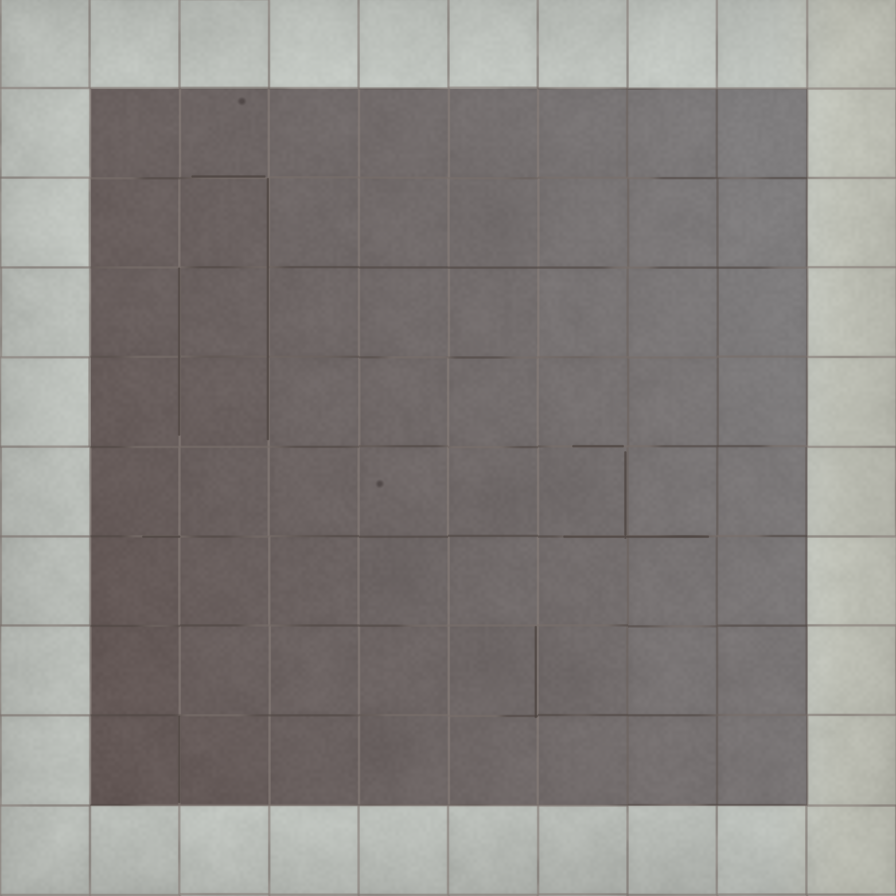
Write a Shadertoy shader that draws this texture.

```glsl
#define TILES 10.0
#define JOINT 0.0013
#define WOBBLE 0.0012
#define GRAIN 0.022
#define MOTTLE 0.035
#define FIELD_WARM vec3(0.390, 0.343, 0.335)
#define FIELD_COOL vec3(0.500, 0.492, 0.496)
#define BORDER_PALE vec3(0.770, 0.790, 0.768)
#define BORDER_DIM vec3(0.655, 0.668, 0.648)
#define GROUT_DARK vec3(0.290, 0.255, 0.240)
#define GROUT_LIGHT vec3(0.535, 0.495, 0.475)

float hash(vec2 p) {
    return fract(sin(dot(p, vec2(127.1, 311.7))) * 43758.5453);
}

float noise(vec2 p) {
    vec2 i = floor(p), f = fract(p);
    f = f * f * (3.0 - 2.0 * f);
    return mix(mix(hash(i), hash(i + vec2(1, 0)), f.x),
               mix(hash(i + vec2(0, 1)), hash(i + vec2(1, 1)), f.x), f.y);
}

float fbm(vec2 p) {
    float sum = 0.0, amp = 0.5;
    for (int i = 0; i < 4; i++) {
        sum += amp * noise(p);
        p = p * 2.03 + 17.3;
        amp *= 0.5;
    }
    return sum / 0.9375;
}

float segmentDist(vec2 p, vec2 a, vec2 b) {
    vec2 d = b - a;
    return length(p - a - d * clamp(dot(p - a, d) / dot(d, d), 0.0, 1.0));
}

// Distance to the nearest joint across one axis, slightly shifted per tile
float jointDist(float across, float along, float seed) {
    float line = round(across * TILES);
    float shift = hash(vec2(line + seed, floor(along * TILES))) - 0.5;
    return abs(across - line / TILES - shift * WOBBLE);
}

float coverage(float dist, float halfWidth, float aa) {
    return 1.0 - smoothstep(halfWidth - aa, halfWidth + aa, dist);
}

// Soft worn patches (centre, radius) on the dark tiles
float stains(vec2 p) {
    const vec3 patches[7] = vec3[7](
        vec3(0.445, 0.360, 0.045), vec3(0.555, 0.755, 0.040),
        vec3(0.640, 0.455, 0.040), vec3(0.550, 0.265, 0.040),
        vec3(0.560, 0.440, 0.040), vec3(0.640, 0.245, 0.035),
        vec3(0.430, 0.165, 0.040));
    float sum = 0.0;
    for (int i = 0; i < 7; i++) {
        vec2 d = (p - patches[i].xy) / patches[i].z;
        sum += exp(-dot(d, d));
    }
    return sum;
}

// Open, shadowed stretches of joint
float openJoints(vec2 p, float aa) {
    const vec4 cracks[9] = vec4[9](
        vec4(0.299, 0.510, 0.299, 0.800), vec4(0.200, 0.515, 0.200, 0.700),
        vec4(0.215, 0.803, 0.295, 0.803), vec4(0.640, 0.502, 0.695, 0.502),
        vec4(0.598, 0.200, 0.598, 0.300), vec4(0.698, 0.400, 0.698, 0.495),
        vec4(0.160, 0.401, 0.200, 0.401), vec4(0.200, 0.105, 0.200, 0.200),
        vec4(0.630, 0.401, 0.790, 0.401));
    float dist = 1.0;
    for (int i = 0; i < 9; i++)
        dist = min(dist, segmentDist(p, cracks[i].xy, cracks[i].zw));
    return coverage(dist, JOINT, aa);
}

void mainImage(out vec4 fragColor, in vec2 fragCoord) {
    vec2 uv = fragCoord / iResolution.xy;
    float aa = 0.9 / iResolution.y;
    vec2 p = uv + vec2(-0.0005, -0.0015);
    vec2 tile = floor(p * TILES);
    vec2 local = fract(p * TILES);
    float tone = hash(tile + 3.7) - 0.5;
    float cloud = fbm(uv * 28.0 + tile * 5.0) - 0.5;
    float grain = noise(uv * 230.0) - 0.5;

    // Dark field: warm lower left to cool upper right
    float cool = 0.08 + 1.08 * (uv.x - 0.1) + 0.30 * (uv.y - 0.5);
    vec3 field = mix(FIELD_WARM, FIELD_COOL, clamp(cool + tone * 0.08, 0.0, 1.0));
    field += cloud * MOTTLE + grain * GRAIN;
    field -= stains(uv) * (0.025 + 0.04 * cloud);
    float pits = min(length(uv - vec2(0.270, 0.887)), length(uv - vec2(0.424, 0.460)));
    field -= 0.12 * (1.0 - smoothstep(0.001, 0.006, pits));

    // Pale border: dimmer at the outer edge and along the bottom
    float edge = min(min(uv.x, 1.0 - uv.x), min(uv.y, 1.0 - uv.y));
    float pale = 0.35 + 5.0 * edge + 0.25 * (uv.y - 0.5) + tone * 0.3;
    vec3 border = mix(BORDER_DIM, BORDER_PALE, clamp(pale, 0.0, 1.0));
    border += vec3(0.018, 0.008, -0.012) * smoothstep(0.85, 0.95, uv.x);
    border += cloud * MOTTLE * 1.5 + grain * GRAIN;

    vec2 fromCentre = abs(p - vec2(0.5005, 0.4995));
    float inset = max(fromCentre.x, fromCentre.y) - 0.4;
    float inside = coverage(inset, 0.0, aa);
    vec3 color = mix(border, field, inside);

    // Tile rims and joints
    vec2 rim = min(local, 1.0 - local);
    color *= 1.0 - 0.035 * exp(-18.0 * min(rim.x, rim.y));
    float upright = coverage(jointDist(p.x, p.y, 1.0), JOINT, aa);
    float level = coverage(jointDist(p.y, p.x, 31.0), JOINT, aa);
    float wear = smoothstep(0.35, 0.7, noise(uv * vec2(17.0, 40.0)));
    vec3 fieldUpright = mix(GROUT_LIGHT, GROUT_DARK, 0.65 * smoothstep(0.62, 0.75, uv.x));
    vec3 fieldLevel = mix(GROUT_LIGHT, GROUT_DARK, 0.25 + 0.65 * wear);
    vec3 borderGrout = mix(GROUT_LIGHT, GROUT_DARK, 0.25 * wear);
    color = mix(color, mix(borderGrout, fieldUpright, inside), upright * 0.65);
    color = mix(color, mix(borderGrout, fieldLevel, inside), level * 0.65);
    color = mix(color, GROUT_DARK, openJoints(uv, aa) * 0.75);
    fragColor = vec4(color, 1.0);
}
```
